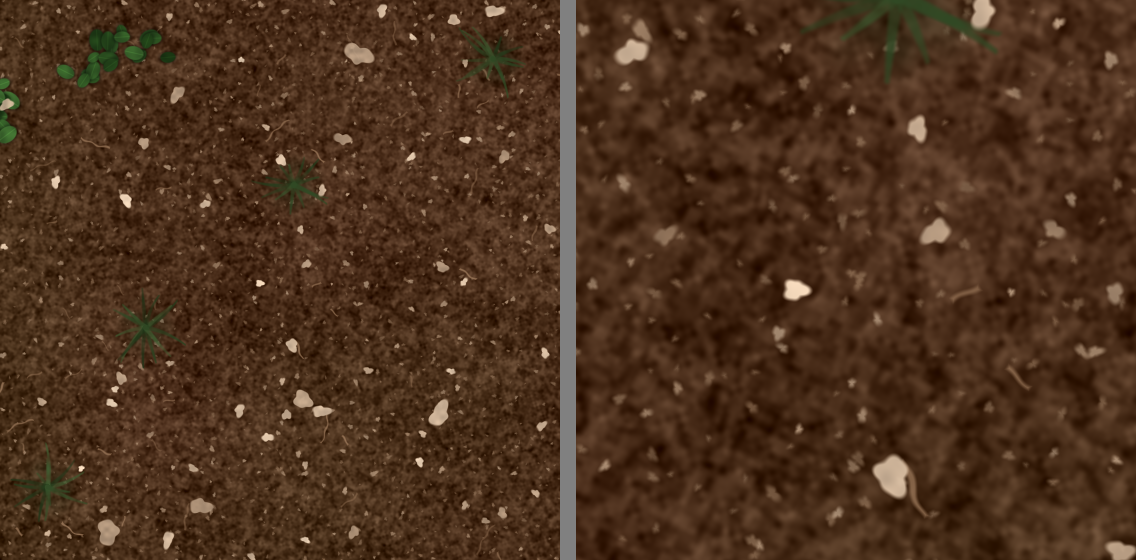
Left, the full canvas; right, a detail of the centre.
Give the GLSL for this texture, as a three.js fragment shader.

```glsl
// Bare brown soil seen from above: layered value noise for the crumbs, jittered
// grids of pale stones and bent straw, then grass tufts and leafy weeds on top.
// All lengths are fractions of the canvas.
varying vec2 vUv;

float hash(vec2 p) {
  return fract(sin(dot(p, vec2(127.1, 311.7))) * 43758.5453);
}

vec2 hash2(vec2 p) {
  return vec2(hash(p), hash(p + 37.3));
}

float noise(vec2 p) {
  vec2 i = floor(p), f = fract(p);
  f = f * f * (3.0 - 2.0 * f);
  return mix(mix(hash(i), hash(i + vec2(1, 0)), f.x),
             mix(hash(i + vec2(0, 1)), hash(i + vec2(1, 1)), f.x), f.y);
}

vec2 rotate(vec2 p, float a) {
  float c = cos(a), s = sin(a);
  return vec2(c * p.x + s * p.y, c * p.y - s * p.x);
}

// Crumbly ground, from broad tint patches down to single grains
vec3 soil(vec2 p) {
  vec2 warp = vec2(noise(p * 60.0), noise(p * 60.0 + 19.0)) * 0.008;
  float v = (noise(p * 9.0) - 0.5) * 0.2 + (noise((p + warp) * 65.0) - 0.5) * 0.34
          + (noise(rotate(p + warp, 0.6) * 135.0) - 0.5) * 0.5
          + (noise(rotate(p, 1.1) * 230.0) - 0.5) * 0.34;
  vec3 color = vec3(0.29, 0.182, 0.103) + v * vec3(0.32, 0.29, 0.26);
  float redness = noise(p * 3.5 + 4.0) - 0.5;
  return color + redness * vec3(0.012, -0.012, 0.004);
}

// One grid of irregular stones; radii are in canvas units
vec3 stones(vec3 color, vec2 p, float cells, float share, vec2 radii, float pale) {
  vec2 home = floor(p * cells);
  for (int y = -1; y <= 1; y++) for (int x = -1; x <= 1; x++) {
    vec2 id = home + vec2(x, y), seed = id + cells * 3.7;
    if (hash(seed + 5.1) > share) continue;
    vec2 q = rotate(p - (id + hash2(seed)) / cells, hash(seed + 8.2) * 6.283);
    float size = hash(seed + 2.9);
    float radius = mix(radii.x, radii.y, size * size);
    float angle = atan(q.y, q.x);
    float lump = 1.0 + 0.14 * sin(angle * 3.0 + size * 40.0) + 0.08 * sin(angle * 5.0 + size * 90.0);
    q.x /= 1.1 + 0.8 * hash(seed + 6.4);
    float cover = 1.0 - smoothstep(-0.0016, 0.0014, length(q) - radius * lump);
    float light = pale * (0.6 + 0.4 * hash(seed + 9.7));
    vec3 stone = mix(vec3(0.47, 0.35, 0.25), vec3(0.93, 0.83, 0.72), light);
    stone *= 0.9 + 0.2 * noise(p * 110.0);
    color = mix(color, stone, cover * (0.55 + 0.45 * light));
  }
  return color;
}

// Thin bent bits of straw and root
vec3 straw(vec3 color, vec2 p, float cells) {
  vec2 home = floor(p * cells);
  for (int y = -1; y <= 1; y++) for (int x = -1; x <= 1; x++) {
    vec2 id = home + vec2(x, y), seed = id + cells * 1.9;
    if (hash(seed + 3.3) > 0.3) continue;
    vec2 q = rotate(p - (id + hash2(seed)) / cells, hash(seed + 7.7) * 6.283);
    float halfLength = mix(0.008, 0.032, pow(hash(seed + 1.4), 2.0));
    q.y += (hash(seed + 4.6) - 0.5) * 18.0 * q.x * q.x + 0.0015 * sin(q.x * 230.0);
    float d = max(abs(q.y) - 0.0014 * noise(p * 90.0 + 3.0), abs(q.x) - halfLength);
    float cover = 1.0 - smoothstep(-0.0008, 0.0022, d);
    color = mix(color, vec3(0.62, 0.48, 0.36), cover * (0.35 + 0.5 * hash(seed + 6.1)));
  }
  return color;
}

// Star of narrow blades over a dim green patch
vec3 tuft(vec3 color, vec2 p, float seed) {
  float halo = 1.0 - smoothstep(0.01, 0.065, length(p));
  color = mix(color, vec3(0.13, 0.15, 0.07), halo * 0.6 * noise(p * 55.0 + seed));
  for (int i = 0; i < 13; i++) {
    vec2 key = vec2(float(i), seed);
    vec2 q = rotate(p, (float(i) + hash(key)) * 0.483);
    float len = mix(0.03, 0.078, hash(key + 2.3));
    float t = clamp(q.x / len, 0.0, 1.0);
    q.y += (hash(key + 5.9) - 0.5) * 8.0 * q.x * q.x;
    float d = length(q - vec2(t * len, 0)) - 0.0036 * (1.0 - t * 0.8);
    float cover = 1.0 - smoothstep(-0.001, 0.0025, d);
    vec3 blade = mix(vec3(0.11, 0.19, 0.08), vec3(0.25, 0.36, 0.19), hash(key + 4.4));
    color = mix(color, blade, cover * (0.35 + 0.55 * noise(p * 60.0 + seed)));
  }
  return color;
}

// Overlapping round leaves strewn along a short stem
vec3 weed(vec3 color, vec2 p, vec2 stem, float seed) {
  for (int i = 0; i < 18; i++) {
    vec2 key = vec2(float(i), seed);
    vec2 at = stem * (float(i) / 17.0 - 0.5) + (hash2(key) - 0.5) * vec2(0.05, 0.09);
    vec2 q = rotate(p - at, hash(key + 3.1) * 6.283);
    float d = length(q / vec2(1.4, 1.0)) - mix(0.008, 0.014, hash(key + 6.6));
    color *= 1.0 - 0.35 * (1.0 - smoothstep(-0.002, 0.006, d));
    vec3 leaf = mix(vec3(0.10, 0.21, 0.07), vec3(0.25, 0.43, 0.19), hash(key + 1.7));
    leaf *= 0.75 + 0.4 * noise(p * 75.0) + 0.15 * (1.0 - smoothstep(0.0, 0.002, abs(q.y)));
    color = mix(color, leaf, 1.0 - smoothstep(-0.0015, 0.0015, d));
  }
  return color;
}

void main() {
  vec3 color = soil(vUv);
  color = stones(color, vUv, 62.0, 0.3, vec2(0.001, 0.003), 0.25);
  color = straw(color, vUv, 13.0);
  color = stones(color, vUv, 33.0, 0.3, vec2(0.0018, 0.0045), 0.6);
  for (int i = 0; i < 4; i++) {
    float n = float(i);
    vec2 root = vec2(0.085 + 0.13 * n + 0.045 * n * n, 0.13 + 0.3 * n - 0.015 * n * n);
    color = tuft(color, vUv - root, n + 11.0);
  }
  color = weed(color, vUv - vec2(0.21, 0.9), vec2(0.14, 0.06), 3.0);
  color = weed(color, vUv - vec2(-0.01, 0.8), vec2(0.02, 0.05), 8.0);
  color = stones(color, vUv, 14.0, 0.3, vec2(0.0045, 0.0095), 1.0);
  color = stones(color, vUv, 5.0, 0.1, vec2(0.012, 0.023), 0.85);
  gl_FragColor = vec4(color, 1.0);
}
```
